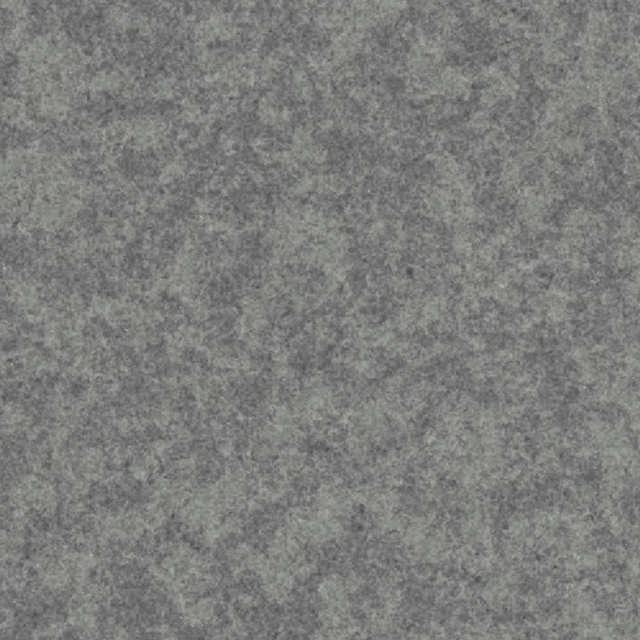
This texture is drawn by a Shadertoy shader. Its source:

```glsl
float hash(vec2 cell, float seed) {
    uvec2 q = uvec2(ivec2(cell) + 4096) * uvec2(1597334673u, 3812015801u);
    uint n = (q.x ^ q.y ^ (uint(seed) * 2654435769u)) * 1597334673u;
    n = (n ^ (n >> 15)) * 2246822519u;
    n ^= n >> 13;
    return float(n >> 8) / 16777216.0;
}

float valueNoise(vec2 p, float seed) {
    vec2 cell = floor(p);
    vec2 f = fract(p);
    f = f * f * (3.0 - 2.0 * f);
    float low = mix(hash(cell, seed), hash(cell + vec2(1, 0), seed), f.x);
    float high = mix(hash(cell + vec2(0, 1), seed), hash(cell + vec2(1, 1), seed), f.x);
    return mix(low, high, f.y);
}

// Octaves are turned against each other to hide the lattice
float fbm(vec2 p, float seed, int octaves, float gain) {
    mat2 turn = mat2(0.8, 0.6, -0.6, 0.8);
    float sum = 0.0, total = 0.0, weight = 1.0;
    for (int i = 0; i < octaves; i++) {
        sum += weight * valueNoise(p, seed + float(i));
        total += weight;
        weight *= gain;
        p = turn * p * 2.0 + 7.3;
    }
    return sum / total;
}

// Irregular grains, one candidate per cell, kept with the given chance
float grains(vec2 p, float seed, float chance, float minRadius, float maxRadius) {
    float cover = 0.0;
    vec2 home = floor(p);
    for (int y = -1; y <= 1; y++) {
        for (int x = -1; x <= 1; x++) {
            vec2 cell = home + vec2(x, y);
            vec2 center = cell + vec2(hash(cell, seed), hash(cell, seed + 1.0));
            float angle = 6.2832 * hash(cell, seed + 2.0);
            vec2 d = p - center;
            d = mat2(cos(angle), -sin(angle), sin(angle), cos(angle)) * d;
            d.y *= 1.0 + 0.8 * hash(cell, seed + 3.0);
            float size = hash(cell, seed + 4.0);
            float radius = mix(minRadius, maxRadius, size * size);
            float present = step(hash(cell, seed + 5.0), chance);
            float disc = 1.0 - smoothstep(radius * 0.7, radius * 1.2, length(d));
            cover = max(cover, present * disc);
        }
    }
    return cover;
}

// Thin broken curls along a noise contour
float curls(vec2 p, float seed) {
    float contour = abs(fbm(p, seed, 2, 0.5) - 0.5);
    float gate = smoothstep(0.5, 0.7, valueNoise(p * 0.6, seed + 9.0));
    return gate * (1.0 - smoothstep(0.0, 0.08, contour));
}

void mainImage(out vec4 fragColor, in vec2 fragCoord) {
    vec2 uv = fragCoord / iResolution.y;
    vec2 warp = vec2(valueNoise(uv * 90.0, 3.0), valueNoise(uv * 90.0, 4.0)) - 0.5;
    vec2 rough = uv + 0.006 * warp;

    // Small ragged patches of dark and pale stone over faint cloudiness
    float cloud = fbm(uv * 5.0, 20.0, 3, 0.8) - 0.5;
    float patches = fbm(rough * 23.0, 30.0, 5, 0.92) + 0.08 * cloud;
    float pale = smoothstep(0.37, 0.63, patches);
    float tone = mix(0.441, 0.539, pale) + 0.03 * cloud;

    // Fine grain
    tone += 0.075 * (valueNoise(uv * 130.0, 50.0) - 0.5);
    tone += 0.115 * (valueNoise(uv * 250.0 + 0.37, 51.0) - 0.5);

    // Dark pits, pale curls and rare bright flecks
    float pits = grains(rough * 75.0, 60.0, 0.26, 0.14, 0.46);
    float largePits = grains(rough * 36.0, 70.0, 0.12, 0.12, 0.34);
    float flecks = grains(rough * 85.0, 80.0, 0.05, 0.10, 0.26);
    tone -= 0.06 * pits + 0.035 * largePits;
    tone += 0.045 * curls(rough * 65.0, 90.0) + 0.09 * flecks;

    // Pale stone leans slightly green, dark stone stays neutral
    vec3 tint = mix(vec3(0.001, 0.0, 0.0), vec3(-0.003, 0.006, -0.009), pale);
    fragColor = vec4(clamp(tone + tint, 0.0, 1.0), 1.0);
}
```
